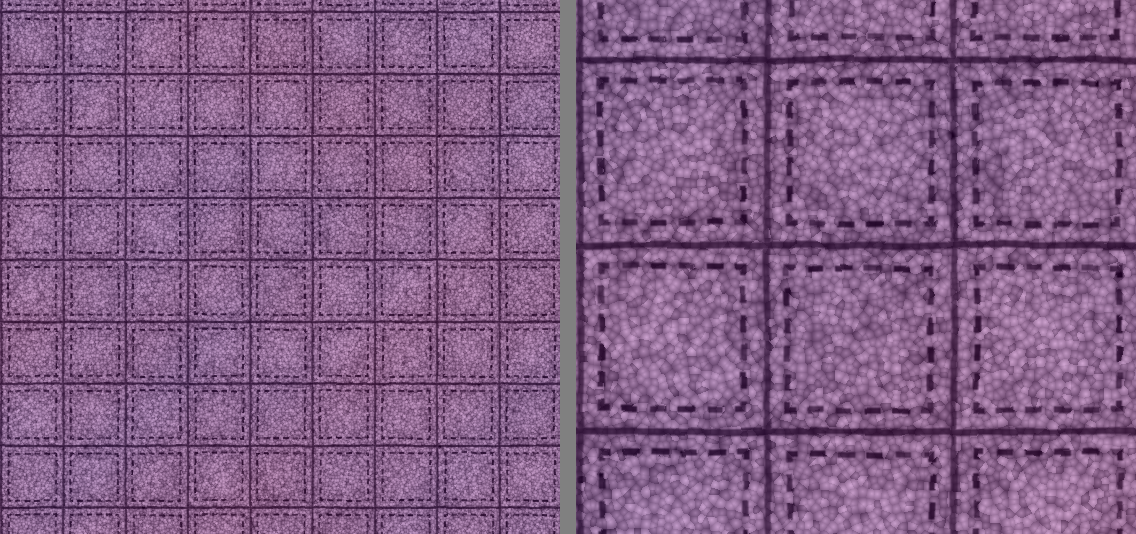
Left: the whole. Right: its middle third, enlarged.
This pattern is drawn by a WebGL 2 fragment shader. Its source:

```glsl
#version 300 es
precision highp float;
// Purple suede embossed with a grid of squares, each framed by dashed stitching.

uniform vec2 u_resolution;
out vec4 outColor;

const float TAU = 6.2831853;
const vec2 REPEATS = vec2(8.99, 8.62);
const vec2 GRID_START = vec2(0.02, 0.425);
const vec3 DARK_PLUM = vec3(0.17, 0.05, 0.19);
const vec3 PALE_LILAC = vec3(0.71, 0.55, 0.72);

vec2 hash2(vec2 p) {
    vec3 h = fract(p.xyx * vec3(0.1031, 0.1030, 0.0973));
    h += dot(h, h.yzx + 33.33);
    return fract((h.xx + h.yz) * h.zy);
}

// Cellular noise: x = distance to the nearest point, y = that point's random tone.
vec2 cellular(vec2 p) {
    vec2 cell = floor(p);
    vec2 nearest = vec2(8.0, 0.0);
    for (int j = -1; j <= 1; j++) {
        for (int i = -1; i <= 1; i++) {
            vec2 c = cell + vec2(i, j);
            float d = length(c + hash2(c) - p);
            if (d < nearest.x) nearest = vec2(d, hash2(c + 71.7).x);
        }
    }
    return nearest;
}

// Smooth drift from layered sines, roughly -1 to 1.
float drift(vec2 p) {
    return 0.5 * sin(p.x * 1.3 + 1.7 * sin(p.y * 0.9))
         + 0.3 * sin(p.y * 2.9 + 1.3 * sin(p.x * 2.1))
         + 0.2 * sin(p.x * 5.3 - p.y * 4.7);
}

// Soft-edged band around zero.
float band(float d, float halfWidth, float blur) {
    return 1.0 - smoothstep(halfWidth - blur, halfWidth + blur, abs(d));
}

// Dashed square outline with uneven thread tone; q is centred on the square.
float stitches(vec2 q, vec2 id, float halfSize, float halfWidth, float blur) {
    bool upright = abs(q.x) > abs(q.y);
    float along = upright ? q.y : q.x;
    float side = upright ? sign(q.x) : 2.0 * sign(q.y);
    float period = halfSize * 0.4;
    float phase = along / period + 0.5;
    float dash = smoothstep(-0.55, 0.05, cos(TAU * phase));
    float tone = hash2(id * 17.0 + vec2(floor(phase + 0.5), side) + 40.0).x;
    float edge = max(abs(q.x), abs(q.y)) - halfSize;
    return band(edge, halfWidth, blur) * dash * mix(0.65, 1.0, tone);
}

void main() {
    vec2 uv = gl_FragCoord.xy / u_resolution;
    vec2 canvas = gl_FragCoord.xy / u_resolution.x;
    float pixel = REPEATS.x / u_resolution.x;

    // Suede nap
    vec2 nap = cellular(canvas * 215.0);
    vec2 clump = cellular(canvas * 95.0 + 13.0);
    float grain = 0.50 * (0.44 - nap.x) + 0.36 * (nap.y - 0.5) + 0.16 * (0.45 - clump.x);

    // Slightly uneven grid
    vec2 grid = uv * REPEATS - GRID_START;
    vec2 wobble = 0.007 * vec2(drift(grid * 2.3), drift(grid.yx * 2.3 + 9.0));
    grid += wobble + 0.012 * (vec2(nap.y, clump.y) - 0.5);
    vec2 id = floor(grid);
    vec2 local = fract(grid) - 0.5;
    vec2 toLine = 0.5 - abs(local);

    // Pressed grooves, with a soft shadow and a raised rim
    float blur = max(pixel * 0.6, 0.008);
    float groove = max(band(toLine.y, 0.018, blur) * 0.88, band(toLine.x, 0.017, blur) * 0.72);
    float nearLine = min(toLine.x, toLine.y);
    float shadow = 1.0 - smoothstep(0.0, 0.055, nearLine);
    float rim = band(nearLine - 0.065, 0.01, 0.02);

    // Stitched frame, a little off centre in each square
    vec2 centred = local - 0.018 * (hash2(id + 5.0) - 0.5);
    float thread = stitches(centred, id, 0.382, 0.016, blur);
    float frameEdge = max(abs(centred.x), abs(centred.y)) - 0.382;
    float dent = band(frameEdge, 0.015, 0.035);

    // Brushed tone, brighter inside the frame
    float inside = 1.0 - smoothstep(0.12, 0.40, length(local));
    float tone = 0.69 + 0.07 * inside + 0.03 * rim - 0.08 * dent - 0.14 * shadow;
    tone += 0.025 * drift(grid * 0.8) + 0.04 * (hash2(id + 23.0).x - 0.5);
    tone += grain * (1.0 - 0.5 * groove);
    tone = mix(tone, 0.08 + 0.3 * grain, groove);
    tone = mix(tone, 0.02 + 0.2 * grain, thread);

    // Sparse dark lint
    float lint = step(0.985, clump.y) * (1.0 - smoothstep(0.12, 0.35, clump.x));
    tone -= 0.25 * lint;

    vec3 color = mix(DARK_PLUM, PALE_LILAC, clamp(tone, -0.1, 1.18));
    color += vec3(0.014, -0.004, -0.012) * drift(grid * 0.6 + 3.0);
    outColor = vec4(color, 1.0);
}
```
